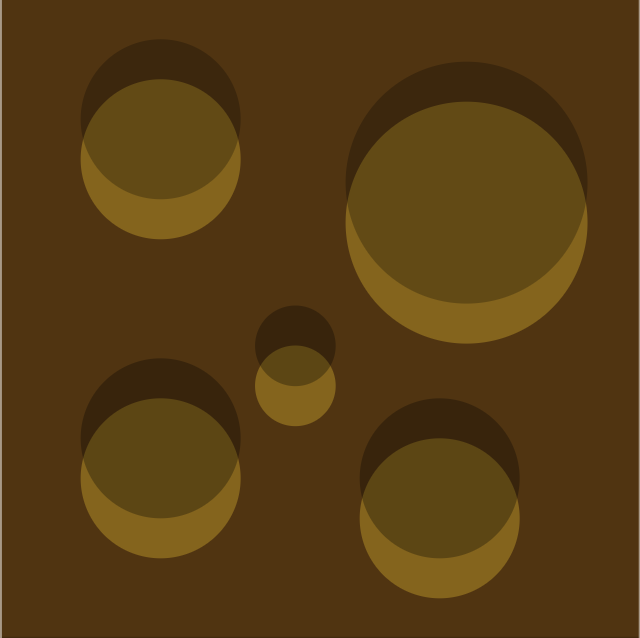
Reproduce this background procedurally as a Shadertoy shader.

```glsl
// Antialiased coverage: 1 inside a negative distance, 0 outside
float coverage(float dist, float pixel) {
    return clamp(0.5 - dist / pixel, 0.0, 1.0);
}

void mainImage(out vec4 fragColor, in vec2 fragCoord) {
    float pixel = 1.0 / iResolution.x;
    vec2 p = fragCoord * pixel;
    vec3 color = vec3(0.314, 0.204, 0.067);

    // Discs as centre and radius
    vec3 discs[5] = vec3[5](
        vec3(0.251, 0.748, 0.125),
        vec3(0.729, 0.649, 0.189),
        vec3(0.4615, 0.394, 0.063),
        vec3(0.251, 0.2495, 0.125),
        vec3(0.687, 0.187, 0.125));

    // Golden discs, each under a raised translucent shadow
    for (int i = 0; i < 5; i++) {
        vec2 offset = p - discs[i].xy;
        float radius = discs[i].z;
        float gold = coverage(length(offset) - radius, pixel);
        float shadow = coverage(length(offset - vec2(0.0, 0.0625)) - radius, pixel);
        float opacity = i < 2 ? 0.255 : 0.30;
        color = mix(color, vec3(0.518, 0.392, 0.112), gold);
        color *= 1.0 - opacity * shadow;
    }

    // Dark lower rim and pale side borders
    color *= 1.0 - 0.18 * coverage(p.y - 0.002, pixel);
    float border = max(coverage(p.x - 0.003, pixel), coverage(0.998 - p.x, pixel));
    color = mix(color, vec3(0.66, 0.60, 0.53), border);

    fragColor = vec4(color, 1.0);
}
```
